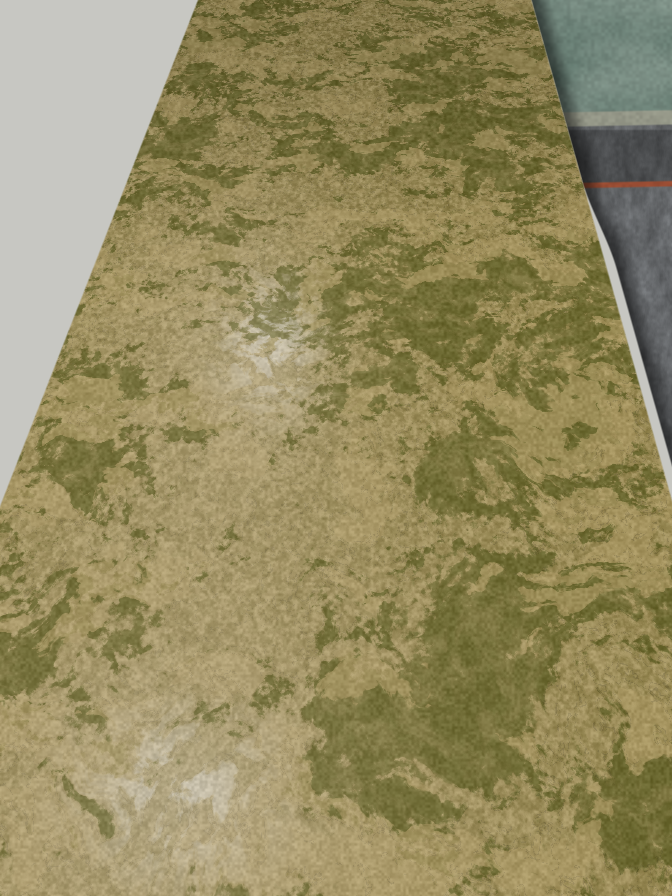
Write a Shadertoy shader that draws this texture.

```glsl
float hash(vec2 p) {
    vec3 q = fract(vec3(p.xyx) * 0.1031);
    q += dot(q, q.yzx + 33.33);
    return fract((q.x + q.y) * q.z);
}

float noise(vec2 p) {
    vec2 i = floor(p), f = fract(p);
    f = f * f * (3.0 - 2.0 * f);
    return mix(mix(hash(i), hash(i + vec2(1, 0)), f.x),
               mix(hash(i + vec2(0, 1)), hash(i + vec2(1, 1)), f.x), f.y);
}

float fbm(vec2 p) {
    float sum = 0.0, amp = 0.5;
    for (int i = 0; i < 6; i++) {
        sum += amp * noise(p);
        p = mat2(1.6, 1.2, -1.2, 1.6) * p + 17.3;
        amp *= 0.55;
    }
    return sum / 1.08;
}

float segment(vec2 p, vec2 a, vec2 b) {
    vec2 d = b - a;
    return length(p - a - d * clamp(dot(p - a, d) / dot(d, d), 0.0, 1.0));
}

// Soft-edged coverage of a signed distance
float fill(float d) {
    return smoothstep(0.0014, -0.0014, d);
}

float glow(vec2 p, vec2 centre, vec2 size) {
    vec2 d = (p - centre) / size;
    return exp(-dot(d, d));
}

vec3 leftFloor(vec2 p) {
    float stain = fbm(p * vec2(14, 20));
    vec3 col = mix(vec3(0.34, 0.42, 0.38), vec3(0.52, 0.59, 0.55), smoothstep(0.3, 0.7, stain));
    col = mix(col, vec3(0.66, 0.69, 0.66), 0.7 * smoothstep(0.64, 0.68, fbm(p * 26.0 + 5.0)));
    // Shadows under the stool and a floor joint
    col *= 1.0 - 0.65 * glow(p, vec2(0.02, 0.86), vec2(0.09, 0.035));
    col *= 1.0 - 0.6 * glow(p, vec2(0.03, 0.97), vec2(0.08, 0.025));
    col = mix(col, vec3(0.58, 0.60, 0.57), 0.7 * fill(abs(p.y - 0.842 - 0.03 * p.x) - 0.002));
    // Stool legs and rungs
    float wood = segment(p, vec2(0.088, 1.01), vec2(0.125, 0.89)) - 0.006;
    wood = min(wood, segment(p, vec2(0.108, 1.01), vec2(0.14, 0.926)) - 0.005);
    wood = min(wood, segment(p, vec2(-0.01, 0.936), vec2(0.11, 0.941)) - 0.006);
    wood = min(wood, segment(p, vec2(-0.01, 0.902), vec2(0.12, 0.908)) - 0.007);
    wood = min(wood, segment(p, vec2(-0.01, 0.985), vec2(0.015, 0.93)) - 0.007);
    col = mix(col, vec3(0.36, 0.25, 0.18) * (0.7 + 0.6 * noise(p * vec2(60, 200))), fill(wood));
    // Grey ledge below the roll
    col = mix(col, vec3(0.37, 0.38, 0.37), fill(abs(p.y - 0.572) - 0.018));
    col = mix(col, vec3(0.62, 0.63, 0.58), fill(abs(p.y - 0.552) - 0.006));
    // Leaning translucent roll
    float roll = segment(p, vec2(-0.055, 0.83), vec2(0.035, 0.632)) - 0.047;
    vec3 film = vec3(0.55, 0.57, 0.56) + 0.09 * sin(roll * 120.0) + 0.06 * (noise(p * 220.0) - 0.5);
    return mix(col, film, fill(roll));
}

vec3 rightFloor(vec2 p) {
    vec3 teal = mix(vec3(0.37, 0.46, 0.42), vec3(0.54, 0.61, 0.57), fbm(p * vec2(16, 24)));
    vec3 mat = vec3(0.40, 0.41, 0.42) * (0.72 + 0.5 * fbm(p * vec2(110, 45)));
    mat *= 1.0 - 0.25 * fill(abs(p.y - 0.825) - 0.03);
    vec3 col = mix(mat, teal, fill(0.867 - p.y));
    col = mix(col, vec3(0.58, 0.59, 0.53), fill(abs(p.y - 0.867 - 0.02 * (p.x - 0.65)) - 0.008));
    col = mix(col, vec3(0.60, 0.30, 0.20), fill(abs(p.y - 0.793 - 0.02 * (p.x - 0.65)) - 0.003));
    return col * (0.94 + 0.12 * noise(p * 260.0));
}

vec3 panel(vec2 p, float width) {
    // Perspective coordinates on the board
    vec2 q = vec2((p.x - 0.41) / width, 1.15 / width) * 1.35;
    vec2 warp = vec2(fbm(q * 5.0 + 3.0), fbm(q * 5.0 + 41.0)) - 0.5;
    vec2 r = q + 0.16 * warp;
    float broad = fbm(r * vec2(5.0, 7.5) + 9.0);
    float fine = fbm(r * vec2(34, 44) + 71.0);
    float speck = fbm(q * 105.0);

    // Gold grows denser towards the lower left
    float sheen = glow(p, vec2(0.18, 0.10), vec2(0.34, 0.36))
                + 0.75 * glow(p, vec2(0.25, 0.60), vec2(0.16, 0.22));
    float cover = broad + 0.55 * (fine - 0.5) + 0.25 * (speck - 0.5) + 0.13 * sheen;
    float gold = smoothstep(0.47, 0.57, cover);
    float leaf = smoothstep(0.56, 0.60, fbm(r * vec2(8, 13) + 130.0) + 0.25 * (fine - 0.5));

    vec3 olive = mix(vec3(0.41, 0.40, 0.18), vec3(0.50, 0.47, 0.26), smoothstep(0.3, 0.7, fine));
    vec3 gilt = mix(vec3(0.58, 0.52, 0.31), vec3(0.67, 0.60, 0.40), smoothstep(0.35, 0.7, speck));
    vec3 col = mix(olive, gilt, 0.85 * gold);
    col = mix(col, vec3(0.66, 0.59, 0.38), 0.75 * leaf);

    // Dark creases around the gilded flakes
    float crease = 1.0 - smoothstep(0.0, 0.022, abs(fine - 0.47));
    col *= 1.0 - 0.12 * crease * smoothstep(0.4, 0.55, broad);

    // Broad reflection and two lamp highlights
    col = mix(col, vec3(0.77, 0.71, 0.60), 0.36 * min(sheen, 1.0) * (0.5 + gold * 0.6));
    float lamp = glow(p, vec2(0.30, 0.615), vec2(0.055, 0.075))
               + glow(p, vec2(0.20, 0.115), vec2(0.10, 0.085));
    col = mix(col, vec3(0.82, 0.80, 0.75), lamp * (0.22 + 0.55 * smoothstep(0.45, 0.65, fine)));
    col *= 1.0 - 0.12 * smoothstep(0.65, 1.0, p.y);
    return col + 0.10 * (noise(p * 330.0) - 0.5) + 0.05 * (speck - 0.5);
}

void mainImage(out vec4 fragColor, in vec2 fragCoord) {
    vec2 p = fragCoord / iResolution.xy * vec2(0.75, 1.0);
    float depth = 1.0 - p.y;
    float left = 0.221 - 0.391 * depth;
    float right = 0.593 + 0.281 * depth;

    vec3 col = p.x < 0.4 ? leftFloor(p) : rightFloor(p);
    // White side of the board with a dark gap beside it
    float side = 0.011 * smoothstep(0.8, 0.7, p.y);
    col *= 1.0 - 0.5 * smoothstep(0.025, 0.0, p.x - right - side);
    col = mix(col, vec3(0.78, 0.78, 0.76), fill(p.x - right - side));
    col = mix(col, panel(p, right - left), fill(max(left - p.x, p.x - right)));
    fragColor = vec4(clamp(col, 0.0, 1.0), 1.0);
}
```
